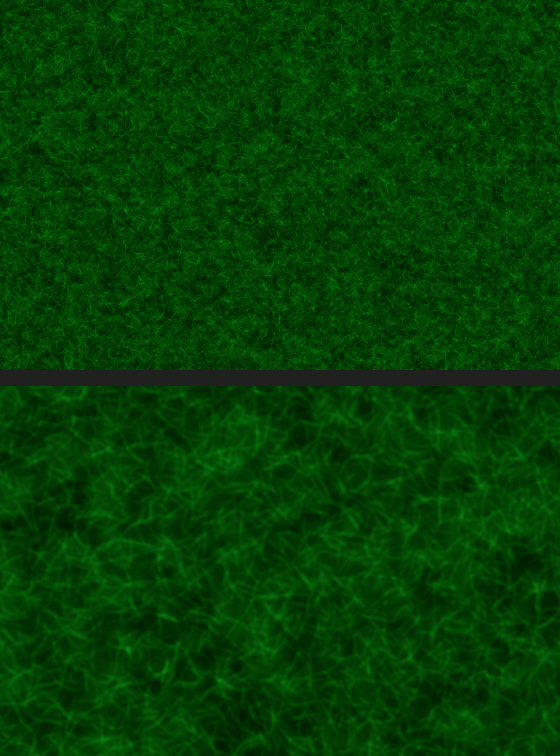
Top: the whole. Bottom: its middle third, enlarged.
A Shadertoy shader for this texture:

```glsl
#define STRAND_CELLS 49.0
#define STRAND_LAYERS 7
#define STRAND_WIDTH 0.165
#define STRAND_GLOW 0.046
#define STRAND_BEND 0.9
#define BASE_GREEN 0.197
#define CLUMP_CELLS 78.0
#define CLUMP_DEPTH 0.12
#define PATCH_CELLS 34.0
#define PATCH_DEPTH 0.10

float hash(vec2 p) {
    return fract(sin(dot(p, vec2(127.1, 311.7))) * 43758.5453);
}

vec2 hash2(vec2 p) {
    return vec2(hash(p), hash(p + 57.3));
}

float valueNoise(vec2 p) {
    vec2 cell = floor(p), f = fract(p);
    f = f * f * (3.0 - 2.0 * f);
    float low = mix(hash(cell), hash(cell + vec2(1, 0)), f.x);
    float high = mix(hash(cell + vec2(0, 1)), hash(cell + vec2(1, 1)), f.x);
    return mix(low, high, f.y);
}

// One short, bent fibre that fades towards its ends
float strand(vec2 p, vec2 seed, float width) {
    float angle = 6.28318 * hash(seed + 11.9);
    vec2 axis = vec2(cos(angle), sin(angle));
    vec2 q = vec2(dot(p, axis), dot(p, vec2(-axis.y, axis.x)));
    q.y += STRAND_BEND * (hash(seed + 23.4) - 0.5) * (q.x * q.x - 0.1);
    float across = 1.0 - smoothstep(0.0, width, abs(q.y));
    float along = 1.0 - smoothstep(0.25, 0.8, abs(q.x));
    return across * along * (0.5 + hash(seed + 37.1));
}

// One jittered strand per cell, gathered from the neighbouring cells
float strandLayer(vec2 p, float layer, float width) {
    vec2 cell = floor(p);
    float sum = 0.0;
    for (int y = -1; y <= 1; y++) {
        for (int x = -1; x <= 1; x++) {
            vec2 corner = cell + vec2(x, y);
            vec2 seed = corner + layer * 71.7;
            sum += strand(p - corner - hash2(seed), seed, width);
        }
    }
    return sum;
}

void mainImage(out vec4 fragColor, in vec2 fragCoord) {
    vec2 uv = fragCoord / iResolution.y;
    float width = max(STRAND_WIDTH, STRAND_CELLS / iResolution.y);

    // Shaded gaps and soft patches under the fibres
    float green = BASE_GREEN;
    green += CLUMP_DEPTH * (valueNoise(uv * CLUMP_CELLS) - 0.5);
    green += PATCH_DEPTH * (valueNoise(uv * PATCH_CELLS + 19.6) - 0.5);

    // Tangled fibres
    for (int i = 0; i < STRAND_LAYERS; i++) {
        float layer = float(i) + 1.0;
        vec2 offset = layer * vec2(0.37, 0.61);
        green += STRAND_GLOW * strandLayer(uv * STRAND_CELLS + offset, layer, width);
    }

    // Red and blue only tint the brighter fibres
    green = clamp(green, 0.06, 0.5);
    float red = 0.15 * green * green;
    float blue = 0.6 * green * green * green;
    fragColor = vec4(red, green, blue, 1.0);
}
```
